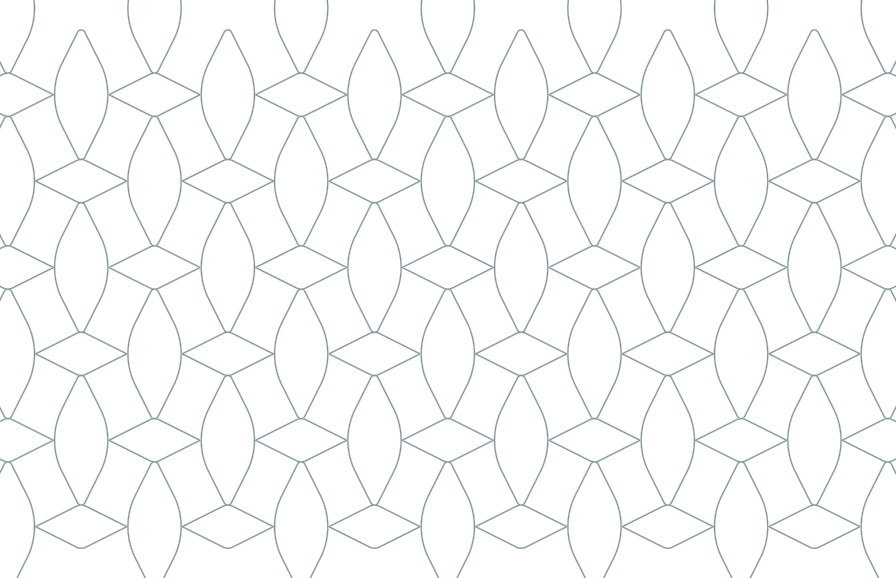
A WebGL 2 fragment shader for this pattern:

```glsl
#version 300 es
precision highp float;
// Thin grey-green outlines of upright leaves and flat diamonds on white,
// alternating like a chessboard so that their tips meet. Each outline is a
// distance function: side arc, straight flank and rounded tip.

uniform vec2 u_resolution;
out vec4 fragColor;

// Signed distance to a shape symmetric in both axes: half size, side arc
// radius and flank normal are given; the tip radius follows from them.
float roundedLens(vec2 p, vec2 halfSize, float sideRadius, vec2 normal) {
  p = abs(p);
  vec2 sideCentre = vec2(halfSize.x - sideRadius, 0.0);
  float flank = dot(sideCentre, normal) + sideRadius;
  float tipRadius = (flank - halfSize.y * normal.y) / (1.0 - normal.y);
  vec2 fromSide = p - sideCentre;
  vec2 fromTip = p - vec2(0.0, halfSize.y - tipRadius);
  if (fromSide.y * normal.x < fromSide.x * normal.y) return length(fromSide) - sideRadius;
  if (fromTip.y * normal.x > fromTip.x * normal.y) return length(fromTip) - tipRadius;
  return dot(p, normal) - flank;
}

float leaf(vec2 p) {
  return roundedLens(p, vec2(22.8, 55.5), 60.0, normalize(vec2(2.0, 1.0)));
}

float diamond(vec2 p) {
  return roundedLens(p, vec2(39.1, 18.5), 0.0, normalize(vec2(1.0, 2.0)));
}

void main() {
  // The canvas is 768 units wide
  float unitsPerPixel = 768.0 / u_resolution.x;
  vec2 p = gl_FragCoord.xy * unitsPerPixel;

  vec2 pitch = vec2(62.85, 74.05);
  vec2 origin = vec2(6.75, 44.0);
  vec2 nearest = round((p - origin) / pitch);

  // Nearest outline among the neighbouring cells
  float dist = 1e3;
  for (int j = -1; j <= 1; j++) {
    for (int i = -1; i <= 1; i++) {
      vec2 cell = nearest + vec2(i, j);
      // Odd columns stop short of the top and bottom edges
      bool oddColumn = mod(cell.x, 2.0) > 0.5;
      if (oddColumn && (cell.y < -0.5 || cell.y > 5.5)) continue;
      vec2 q = p - origin - cell * pitch;
      bool isLeaf = mod(cell.x + cell.y, 2.0) < 0.5;
      dist = min(dist, abs(isLeaf ? leaf(q) : diamond(q)));
    }
  }

  // Line coverage within a soft pixel footprint
  float halfWidth = 0.55;
  float blur = 1.3 * unitsPerPixel;
  float ink = clamp((dist + halfWidth) / blur + 0.5, 0.0, 1.0)
            - clamp((dist - halfWidth) / blur + 0.5, 0.0, 1.0);

  vec3 paper = vec3(1.0);
  vec3 lineColor = vec3(0.46, 0.55, 0.57);
  fragColor = vec4(mix(paper, lineColor, ink), 1.0);
}
```
